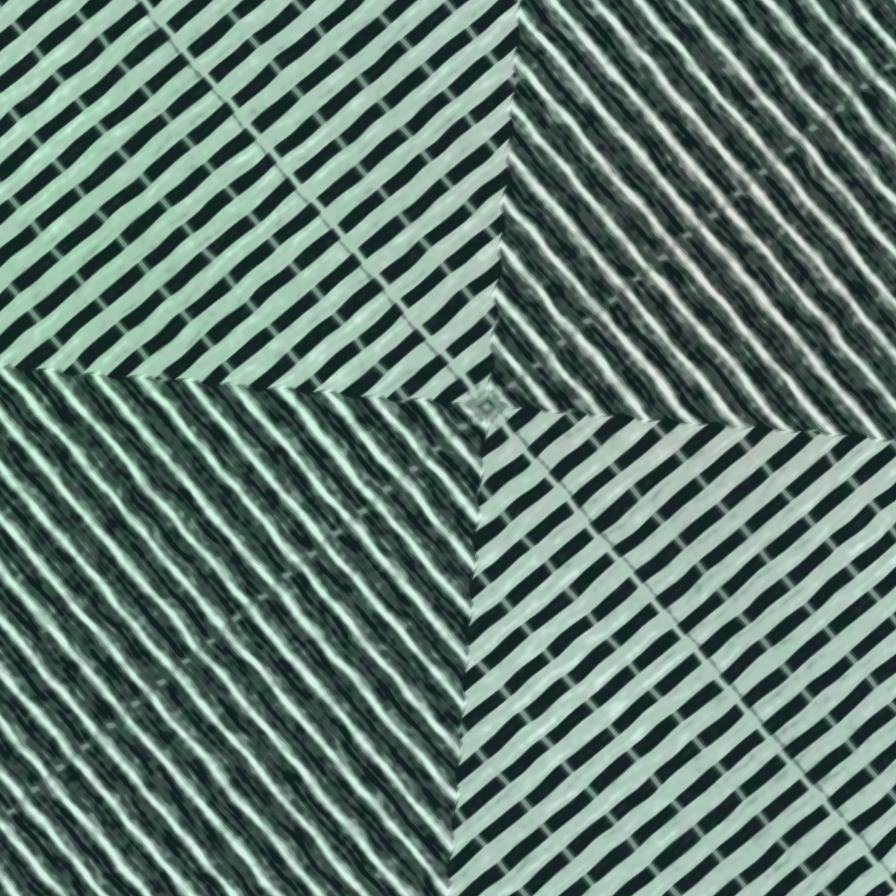
Reproduce this texture procedurally as a WebGL 2 fragment shader.

```glsl
#version 300 es
precision highp float;

uniform vec2 u_resolution;
out vec4 fragColor;

const vec2 CENTER = vec2(0.544, 0.547);
const float TILT = 0.082;
const float PITCH = 0.0521;      // strand spacing along a seam
const float STRAND_PHASE = 0.45;
const float RIB_PITCH = 0.064;

const vec3 SHADOW = vec3(0.07, 0.13, 0.13);
const vec3 DEEP = vec3(0.22, 0.30, 0.27);
const vec3 MIDDLE = vec3(0.46, 0.55, 0.52);
const vec3 PALE = vec3(0.68, 0.78, 0.73);
const vec3 SHINE = vec3(0.84, 0.95, 0.91);

vec2 hashGradient(vec2 cell) {
  vec3 h = fract(cell.xyx * vec3(0.1031, 0.1030, 0.0973));
  h += dot(h, h.yzx + 33.33);
  float angle = 6.2832 * fract((h.x + h.y) * h.z);
  return vec2(cos(angle), sin(angle));
}

float gradientNoise(vec2 p) {
  vec2 i = floor(p), f = fract(p);
  vec2 w = f * f * f * (f * (f * 6.0 - 15.0) + 10.0);
  vec2 e = vec2(1.0, 0.0);
  float low = mix(dot(hashGradient(i), f),
                  dot(hashGradient(i + e), f - e), w.x);
  float high = mix(dot(hashGradient(i + e.yx), f - e.yx),
                   dot(hashGradient(i + 1.0), f - 1.0), w.x);
  return mix(low, high, w.y);
}

vec2 rotate(vec2 p, float a) {
  float c = cos(a), s = sin(a);
  return vec2(c * p.x - s * p.y, s * p.x + c * p.y);
}

float bell(float x, float width) {
  return exp(-x * x / (width * width));
}

vec3 toneRamp(float v) {
  vec3 c = mix(SHADOW, DEEP, smoothstep(0.0, 0.25, v));
  c = mix(c, MIDDLE, smoothstep(0.25, 0.5, v));
  c = mix(c, PALE, smoothstep(0.5, 0.75, v));
  return mix(c, SHINE, smoothstep(0.75, 1.0, v));
}

// Flat broad strands with dark slots divided by short ribs
float slattedTone(float across, float along, float grain) {
  float slot = smoothstep(0.24, 0.34, abs(across));
  float ribOffset = (fract(along / RIB_PITCH + 0.5) - 0.5) * RIB_PITCH;
  float rib = bell(ribOffset, 0.0042);
  float strand = 0.74 + 0.08 * bell(across - 0.1, 0.12) + 0.16 * grain;
  float gap = mix(0.02 + 0.1 * abs(grain), 0.55, rib);
  float spine = bell(along, 0.0035);
  float tone = mix(strand, gap, slot);
  tone -= 0.2 * bell(along - 0.006, 0.003) * (1.0 - slot);
  return mix(tone, 0.8, spine * 0.75);
}

// Narrow shining ridges with a rounded shoulder and deep grooves
float ridgedTone(float across, float along, float grain) {
  float ridge = 0.62 * bell(across, 0.12);
  float shoulder = 0.34 * bell(across + 0.08, 0.29);
  float thread = 0.13 * bell(abs(across) - 0.39, 0.05);
  float knot = bell(fract(along / RIB_PITCH + 0.5) - 0.5, 0.07);
  float tone = 0.03 + ridge + shoulder + thread + 0.35 * grain;
  tone += 0.12 * knot * bell(abs(across) - 0.25, 0.12);
  float braid = bell(along + 0.0015 * sin(across * 6.2832), 0.0048);
  return mix(tone, 0.43 + 0.2 * cos(across * 12.566), braid * 0.8);
}

void main() {
  vec2 uv = gl_FragCoord.xy / u_resolution;
  vec2 p = rotate(uv - CENTER, TILT);
  vec2 wobble = vec2(gradientNoise(uv * 23.0), gradientNoise(uv * 23.0 + 41.0));
  vec2 q = p + 0.0035 * wobble;

  // Concentric diamond coordinates
  vec2 a = abs(q);
  float ring = (a.x + a.y) / PITCH - STRAND_PHASE;
  float across = fract(ring + 0.5) - 0.5;
  float along = (a.x - a.y) * 0.7071;

  // Fibre grain stretched along each strand
  float grain = gradientNoise(vec2(ring * 5.0, along * 32.0));
  grain += 0.5 * gradientNoise(uv * 110.0);

  // Alternating quadrants joined by a toothed seam
  float seam = min(a.x, a.y) * sign(q.x * q.y);
  seam += 0.004 * cos(ring * 6.2832);
  float ridged = smoothstep(-0.003, 0.003, seam);
  float tone = mix(slattedTone(across, along, grain),
                   ridgedTone(across, along, grain), ridged);

  // Frayed knot at the crossing
  float spokes = 0.021 + 0.006 * cos(6.0 * atan(p.y, p.x)) + 0.006 * wobble.x;
  float knot = 1.0 - smoothstep(-0.004, 0.004, length(p) - spokes);
  tone = mix(tone, 0.56 + 0.35 * grain, knot * 0.85);

  // Uneven light and faint colour drift
  tone *= 1.0 + 0.12 * gradientNoise(uv * 4.0 + 7.0);
  vec3 color = toneRamp(clamp(tone, 0.0, 1.0));
  float warm = bell(length(uv - vec2(0.82, 0.72)), 0.26);
  float green = bell(length(uv - vec2(0.08, 0.72)), 0.35);
  color *= 1.0 + warm * vec3(0.05, -0.05, -0.04);
  color *= 1.0 + green * vec3(-0.06, 0.02, -0.05);
  color += 0.035 * gradientNoise(uv * 45.0 + 13.0) * vec3(1.0, -0.4, 0.6);
  fragColor = vec4(clamp(color, 0.0, 1.0), 1.0);
}
```
